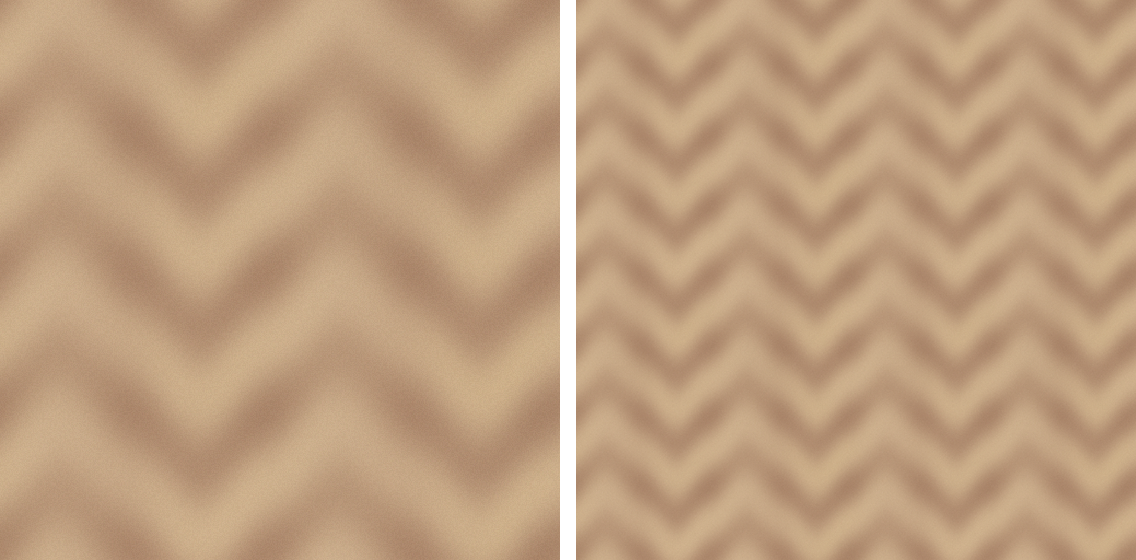
Left, the tile; right, the same tile 2 across and 2 down.
Write a WebGL 1 fragment shader that draws this background.

```glsl
precision highp float;

uniform vec2 u_resolution;

const float TAU = 6.2831853;
const vec2 REPEATS = vec2(2.0, 4.0);
const float GRAIN_CELLS = 512.0;

const vec3 SAND = vec3(0.800, 0.685, 0.550);
const vec3 HONEY = vec3(0.808, 0.692, 0.538);
const vec3 UMBER = vec3(0.662, 0.517, 0.410);

float hash(vec2 p) {
  vec3 q = fract(p.xyx * vec3(0.1031, 0.1030, 0.0973));
  q += dot(q, q.yzx + 33.33);
  return fract((q.x + q.y) * q.z);
}

// Value noise that wraps after a whole number of cells
float wrappedNoise(vec2 uv, float cells, float seed) {
  vec2 p = uv * cells;
  vec2 cell = floor(p);
  vec2 f = fract(p);
  f = f * f * (3.0 - 2.0 * f);
  vec2 lo = mod(cell, cells) + seed;
  vec2 hi = mod(cell + 1.0, cells) + seed;
  float bottom = mix(hash(lo), hash(vec2(hi.x, lo.y)), f.x);
  float top = mix(hash(vec2(lo.x, hi.y)), hash(hi), f.x);
  return mix(bottom, top, f.y);
}

// Zigzag from -1 to 1 that flattens a little halfway down each slope
float softZigzag(float x, float flatten) {
  return (1.0 - flatten) * sin(TAU * x) - flatten * sin(3.0 * TAU * x);
}

// Soft stripe: 1 along its centre line, 0 halfway to the next
float softStripe(float x) {
  return 0.5 + 0.5 * cos(TAU * x);
}

// Dark spots on the slopes and lower bends, faint upper bends
float stripeDepth(float x) {
  return 0.80 + 0.12 * cos(2.0 * TAU * (x - 0.455))
       - 0.12 * cos(TAU * (x - 0.22))
       + 0.04 * cos(4.0 * TAU * (x - 0.215));
}

// Faint shade on the light bands along the falling slope
float slopeShade(float x) {
  float s = softStripe(x - 0.43);
  return 0.24 * s * s * s;
}

// Speckle with one value per cell, wrapping at the edges
float speckle(vec2 uv, float cells, float seed) {
  return hash(mod(floor(uv * cells), cells) + seed) - 0.5;
}

void main() {
  vec2 uv = gl_FragCoord.xy / u_resolution;
  vec2 p = uv * REPEATS;

  // Blurred chevrons
  float centre = 0.06 + 0.39 * softZigzag(p.x + 0.035, 0.125);
  float stripe = pow(softStripe(p.y - centre), 1.15);
  float shade = stripe * stripeDepth(p.x) + (1.0 - stripe) * slopeShade(p.x);

  // Uneven warmth, strongest in the hollows above the lower bends
  float hollow = softStripe(p.x - 0.74) * (1.0 - shade);
  float warmth = hollow * (0.3 + 0.7 * wrappedNoise(uv, 5.0, 17.0));
  vec3 color = mix(mix(SAND, HONEY, warmth), UMBER, shade);

  // Slow drift, then grain with a trace of colour
  color += 0.012 * (wrappedNoise(uv, 7.0, 41.0) - 0.5);
  vec3 tint = vec3(speckle(uv, GRAIN_CELLS, 7.0),
                   speckle(uv, GRAIN_CELLS, 61.0),
                   speckle(uv, GRAIN_CELLS, 113.0));
  color += 0.030 * speckle(uv, GRAIN_CELLS, 3.0) + 0.014 * tint;

  gl_FragColor = vec4(color, 1.0);
}
```
